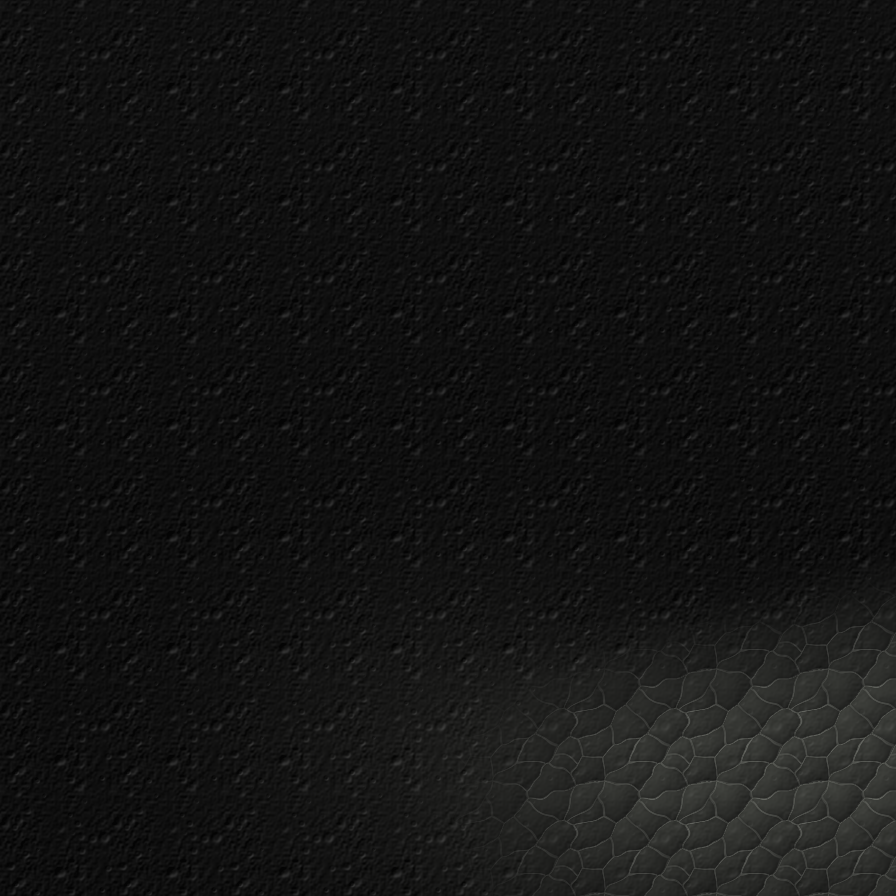
Write a WebGL 2 fragment shader that draws this texture.

```glsl
#version 300 es
precision highp float;

uniform vec2 u_resolution;
out vec4 fragColor;

const float TILES = 8.0;          // pattern repeats across the canvas
const float CELLS = 4.0;          // leather cells per tile
const float PITS = 9.0;           // pit grid cells per tile
const float GRAIN_RELIEF = 0.165;
const float PIT_RELIEF = 0.095;
const float SEAM_WIDTH = 0.012;
const vec3 COAL = vec3(0.057, 0.057, 0.057);
const vec3 HAZE = vec3(0.046, 0.046, 0.042);
const vec3 GLOW = vec3(0.155, 0.160, 0.146);
const vec2 LIGHT = vec2(-0.6, 0.8);
const mat2 CELL_STRETCH = mat2(0.94, -0.16, -0.16, 1.08);

float hash(vec2 p) {
  return fract(sin(dot(p, vec2(127.1, 311.7))) * 43758.5453);
}

vec2 hash2(vec2 p) {
  return vec2(hash(p), hash(p + 37.3));
}

// Value noise that wraps after the given period
float noise(vec2 p, vec2 period) {
  vec2 i = floor(p), f = fract(p);
  f = f * f * (3.0 - 2.0 * f);
  vec2 a = mod(i, period), b = mod(i + 1.0, period);
  return mix(mix(hash(a), hash(vec2(b.x, a.y)), f.x),
             mix(hash(vec2(a.x, b.y)), hash(b), f.x), f.y);
}

// Steep fibres mixed with finer, even grain
float grainHeight(vec2 p) {
  vec2 fibre = vec2(p.x + 2.0 * p.y, 2.0 * p.x - p.y) * vec2(5.0, 11.0);
  float h = 0.26 * noise(fibre, vec2(5.0, 11.0));
  h += 0.20 * noise(p * 20.0, vec2(20.0));
  return h + 0.36 * noise(p * 42.0 + 0.3, vec2(42.0));
}

// Crescent rims of scattered pits, brighter on the lit side
float pitShade(vec2 p) {
  vec2 q = p * PITS, cell = floor(q);
  float shade = 0.0;
  for (int y = -1; y <= 1; y++)
    for (int x = -1; x <= 1; x++) {
      vec2 id = cell + vec2(x, y), key = mod(id, PITS);
      vec2 d = q - id - hash2(key + 11.0);
      float radius = mix(0.14, 0.46, hash(key + 5.0));
      float depth = smoothstep(0.35, 1.0, hash(key + 71.0));
      float rim = (length(d) / radius - 0.75) / 0.34;
      float facing = -dot(d, LIGHT) / (length(d) + 0.02);
      shade += depth * exp(-rim * rim) * (max(facing, 0.0) * 1.4 + min(facing, 0.0) * 0.6);
    }
  return shade;
}

vec2 cellPoint(vec2 id) {
  return id + hash2(mod(id, CELLS) + 41.0);
}

// Distance to the cell border, and offset from the cell centre
vec3 leather(vec2 p) {
  vec2 warp = vec2(noise(p * 9.0, vec2(9.0)), noise(p * 9.0 + 3.5, vec2(9.0)));
  vec2 q = p * CELLS + 0.26 * warp, base = floor(q), nearest = vec2(8.0);
  for (int y = -2; y <= 2; y++)
    for (int x = -2; x <= 2; x++) {
      vec2 d = CELL_STRETCH * (cellPoint(base + vec2(x, y)) - q);
      if (dot(d, d) < dot(nearest, nearest)) nearest = d;
    }
  float border = 8.0;
  for (int y = -2; y <= 2; y++)
    for (int x = -2; x <= 2; x++) {
      vec2 d = CELL_STRETCH * (cellPoint(base + vec2(x, y)) - q);
      vec2 gap = d - nearest;
      if (dot(gap, gap) > 0.0001)
        border = min(border, dot(0.5 * (d + nearest), normalize(gap)));
    }
  return vec3(border, -nearest);
}

void main() {
  vec2 uv = gl_FragCoord.xy / u_resolution;
  vec2 p = uv * TILES;
  float pixel = TILES * CELLS / u_resolution.y;

  // Fine embossed grain with occasional bright flecks
  vec2 lightStep = LIGHT * 0.009;
  float slope = grainHeight(p - lightStep) - grainHeight(p + lightStep);
  float patchy = 0.55 + 0.9 * noise(p * 5.0 + 0.7, vec2(5.0));
  float relief = slope * GRAIN_RELIEF * patchy + pitShade(p) * PIT_RELIEF;

  // Light pool in the lower right, with a fainter haze beside it
  float top = 0.275 + 0.23 * (uv.x - 0.75);
  float pool = smoothstep(0.42, 0.80, uv.x + 0.10 * uv.y)
             * (1.0 - smoothstep(top - 0.13, top + 0.07, uv.y));
  pool *= 0.72 + 0.28 * smoothstep(0.0, 0.12, uv.y);
  vec2 hazeOffset = (uv - vec2(0.53, 0.17)) / vec2(0.25, 0.18);
  float haze = exp(-dot(hazeOffset, hazeOffset));

  // Domed leather cells with a thin pale seam
  vec3 cell = leather(p);
  float seam = 1.0 - smoothstep(SEAM_WIDTH, SEAM_WIDTH + pixel, cell.x);
  seam *= 0.45 + 0.75 * noise(p * 6.0, vec2(6.0));
  float groove = exp(-cell.x * 9.0);
  float dome = dot(cell.yz, LIGHT) * 0.50 - groove * 0.28 + seam * 0.55;
  float cellMask = smoothstep(0.02, 0.50, pool);

  vec3 color = COAL * (0.94 + 0.16 * smoothstep(0.4, 1.0, uv.y));
  color += HAZE * haze * (1.0 - pool);
  color += GLOW * pool * (1.0 + dome * cellMask);
  color += vec3(0.07) * seam * cellMask;
  color += relief * mix(1.0, 0.45, cellMask);
  fragColor = vec4(max(color, vec3(0.015)), 1.0);
}
```
